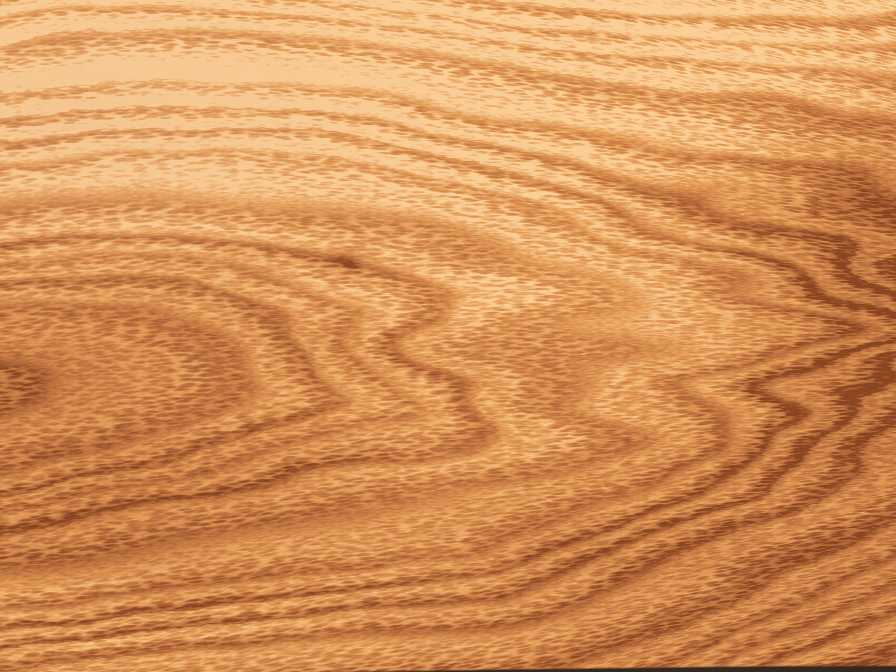
Reproduce this texture procedurally as a WebGL 1 fragment shader.

```glsl
precision highp float;
uniform vec2 u_resolution;

#define RING_COUNT 24.0
#define RING_SQUASH 0.27
#define RING_DEPTH 0.56
#define TIP_WOBBLE 0.085
#define PORE_SCALE vec2(38.0, 185.0)
#define FIBRE_SCALE vec2(75.0, 320.0)
#define PORE_DEPTH 0.25
#define FIBRE_DEPTH 0.24
#define BASE_TONE 0.71
#define LIGHT_DEPTH 1.4

const vec3 UMBER = vec3(0.54, 0.27, 0.13);
const vec3 BROWN = vec3(0.69, 0.40, 0.22);
const vec3 AMBER = vec3(0.81, 0.51, 0.28);
const vec3 GOLD = vec3(0.91, 0.64, 0.37);
const vec3 CREAM = vec3(0.98, 0.81, 0.59);
const vec3 HAZE = vec3(0.90, 0.68, 0.50);
const vec3 SHADOW = vec3(0.20, 0.16, 0.13);

vec2 hash2(vec2 cell) {
  vec2 q = vec2(dot(cell, vec2(127.1, 311.7)), dot(cell, vec2(269.5, 183.3)));
  return fract(sin(q) * 43758.55);
}

// Distance to the nearest scattered point, 0 at its centre
float cellular(vec2 p) {
  vec2 cell = floor(p);
  float nearest = 4.0;
  for (int j = -1; j <= 1; j++) {
    for (int i = -1; i <= 1; i++) {
      vec2 neighbour = cell + vec2(float(i), float(j));
      vec2 offset = neighbour + hash2(neighbour) - p;
      nearest = min(nearest, dot(offset, offset));
    }
  }
  return sqrt(nearest);
}

// Layered sines, about -1 to 1
float waves(vec2 p) {
  float sum = 0.0;
  float weight = 0.5;
  for (int i = 0; i < 4; i++) {
    sum += weight * sin(p.x + 1.7 * sin(p.y)) * cos(0.8 * p.y - 0.4 * p.x);
    p = mat2(1.5, 0.9, -0.9, 1.5) * p + 2.3;
    weight *= 0.55;
  }
  return sum;
}

// Nested arches with crooked tips pointing right
float ringPhase(vec2 p) {
  float axis = 0.40 + 0.10 * p.x + 0.03 * sin(4.0 * p.x + 1.0);
  float across = p.y - axis;
  float tip = smoothstep(0.15, 0.8, p.x) * exp(-14.0 * across * across);
  float crook = sin(24.0 * p.y + 4.0 * p.x) + 0.5 * sin(51.0 * p.y - 7.0 * p.x);
  crook += 0.2 * sin(93.0 * p.y + 11.0 * p.x);
  float along = p.x + 0.15 + TIP_WOBBLE * tip * crook;
  float radius = length(vec2(along * RING_SQUASH, across));
  radius += 0.024 * waves(p * vec2(3.5, 6.0) + 0.7);
  radius += 0.007 * waves(p * vec2(9.0, 20.0));
  return radius * RING_COUNT + 0.4 * sin(radius * 33.0);
}

// Slow fade up to a dark late-wood edge, then a quick return
float ringShade(float phase) {
  float u = fract(phase);
  float strength = 0.5 + 0.5 * hash2(vec2(floor(phase), 5.0)).x;
  return strength * smoothstep(0.25, 0.78, u) * (1.0 - smoothstep(0.82, 1.0, u));
}

float blob(vec2 p, vec2 centre, vec2 size) {
  vec2 d = (p - centre) / size;
  return exp(-dot(d, d));
}

// Broad light and dark areas of the board
float lighting(vec2 p) {
  float light = 0.24 * smoothstep(0.5, 1.0, p.y);
  light += 0.10 * blob(p, vec2(0.75, 0.55), vec2(0.35, 0.25));
  light += 0.13 * blob(p, vec2(0.25, 0.84), vec2(0.35, 0.14));
  light -= 0.18 * blob(p, vec2(0.05, 0.36), vec2(0.40, 0.22));
  light -= 0.25 * blob(p, vec2(1.36, 0.58), vec2(0.25, 0.30));
  light -= 0.13 * blob(p, vec2(1.25, 0.10), vec2(0.50, 0.20));
  return light;
}

vec3 woodColour(float tone) {
  float t = clamp(tone, 0.0, 1.0) * 4.0;
  vec3 colour = mix(UMBER, BROWN, clamp(t, 0.0, 1.0));
  colour = mix(colour, AMBER, clamp(t - 1.0, 0.0, 1.0));
  colour = mix(colour, GOLD, clamp(t - 2.0, 0.0, 1.0));
  return mix(colour, CREAM, clamp(t - 3.0, 0.0, 1.0));
}

void main() {
  vec2 p = gl_FragCoord.xy / u_resolution.y;

  // Fibres fan out towards the right
  vec2 grain = p;
  grain.y += 0.24 * p.x * p.x * (p.y - 0.35) - 0.08 * p.x;
  grain.y += 0.006 * waves(p * 7.0);
  float pore = 1.0 - smoothstep(0.15, 0.7, cellular(grain * PORE_SCALE));
  float fibre = 0.5 - cellular(grain * FIBRE_SCALE + 17.0);

  // Pores roughen the ring edges
  float phase = ringPhase(p) + 0.16 * (pore - 0.5);
  float ring = ringShade(phase) + 0.10 * sin(phase * 19.0) * sin(p.x * 5.0 + phase);
  float knot = blob(p, vec2(0.52, 0.615), vec2(0.022, 0.014));

  float tone = BASE_TONE + LIGHT_DEPTH * lighting(p);
  tone += 0.12 * waves(grain * vec2(4.0, 13.0));
  tone -= RING_DEPTH * ring * (0.85 + 0.3 * waves(p * 5.0)) + 0.35 * knot;
  tone += PORE_DEPTH * (0.38 - pore) + FIBRE_DEPTH * fibre;

  vec3 colour = woodColour(tone);
  float haze = blob(p, vec2(0.1, 0.82), vec2(0.45, 0.2));
  colour = mix(colour, HAZE, 0.25 * haze);

  // Thin shadow under the lower edge
  float edge = 0.009 * smoothstep(0.35, 1.3, p.x);
  float below = 1.0 - smoothstep(edge - 0.002, edge + 0.002, p.y);
  colour = mix(colour, SHADOW, below * smoothstep(0.3, 0.7, p.x));

  gl_FragColor = vec4(colour, 1.0);
}
```
